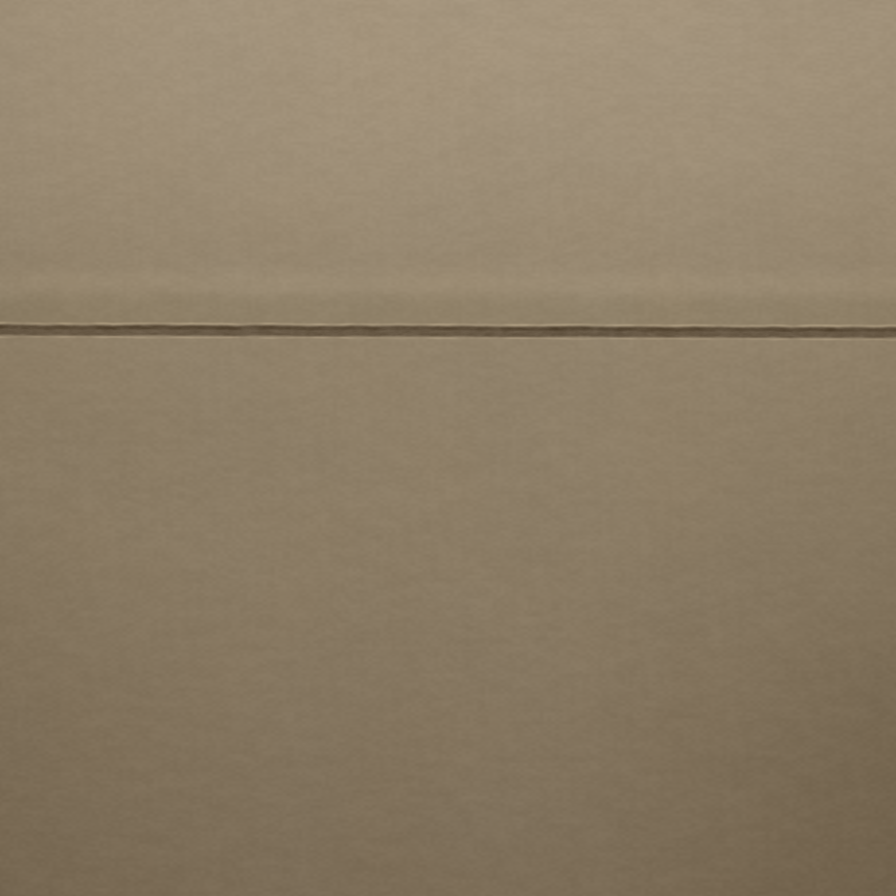
Write a Shadertoy shader that draws this texture.

```glsl
float hash(vec2 p) {
    return fract(sin(dot(p, vec2(127.1, 311.7))) * 43758.5453);
}

float valueNoise(vec2 p) {
    vec2 cell = floor(p);
    vec2 f = fract(p);
    f = f * f * (3.0 - 2.0 * f);
    float low = mix(hash(cell), hash(cell + vec2(1.0, 0.0)), f.x);
    float high = mix(hash(cell + vec2(0.0, 1.0)), hash(cell + vec2(1.0, 1.0)), f.x);
    return mix(low, high, f.y);
}

// Layered noise centred on zero
float fbm(vec2 p) {
    float sum = 0.0;
    float amplitude = 0.5;
    for (int i = 0; i < 4; i++) {
        sum += amplitude * (valueNoise(p) - 0.5);
        p = p * 2.03 + vec2(17.3, 9.1);
        amplitude *= 0.5;
    }
    return sum;
}

// Soft horizontal stripe
float stripe(float y, float centre, float halfWidth, float blur) {
    return 1.0 - smoothstep(halfWidth - blur, halfWidth + blur, abs(y - centre));
}

// Broad light falling from the upper right to the lower edge
vec3 paintedSurface(vec2 uv) {
    vec3 bottom = vec3(0.485, 0.425, 0.340);
    vec3 middle = vec3(0.565, 0.505, 0.412);
    vec3 top = vec3(0.645, 0.583, 0.490);
    vec3 colour = mix(bottom, middle, smoothstep(-0.12, 0.60, uv.y));
    colour = mix(colour, top, smoothstep(0.52, 0.98, uv.y));
    float side = uv.x - 0.55;
    colour -= 0.085 * side * side;
    colour -= 0.030 * smoothstep(0.55, 1.0, uv.x) * (1.0 - smoothstep(0.1, 0.62, uv.y));
    return colour;
}

// Rounded lip above the groove
vec3 addLip(vec3 colour, float y) {
    float crest = exp(-pow((y - 0.684) / 0.014, 2.0));
    float slope = smoothstep(0.634, 0.642, y) * (1.0 - smoothstep(0.660, 0.680, y));
    return colour + vec3(0.024, 0.023, 0.020) * crest - vec3(0.012, 0.010, 0.014) * slope;
}

// Dark gap with a bright broken rim on both sides
vec3 addGroove(vec3 colour, vec2 uv, float y) {
    float wobble = 0.0018 * fbm(vec2(uv.x * 45.0, 2.0));
    float gap = stripe(y + wobble, 0.6305, 0.0057, 0.0018);
    float core = stripe(y + wobble, 0.6335, 0.0018, 0.0015);
    float upperRim = stripe(y + wobble, 0.6382, 0.0012, 0.0012);
    float lowerRim = stripe(y - wobble, 0.6228, 0.0010, 0.0012);
    float wear = valueNoise(vec2(uv.x * 70.0, 5.0));
    float grit = fbm(uv * vec2(110.0, 300.0));
    vec3 shade = vec3(0.395, 0.337, 0.262) + 0.10 * grit;
    colour = mix(colour, shade, 0.92 * gap);
    colour -= 0.065 * core * (0.6 + 0.6 * wear);
    colour += vec3(0.085, 0.080, 0.068) * upperRim * (0.4 + 0.7 * wear);
    colour += vec3(0.065, 0.060, 0.052) * lowerRim * (0.3 + 0.9 * wear);
    return colour;
}

void mainImage(out vec4 fragColor, in vec2 fragCoord) {
    vec2 uv = fragCoord / iResolution.xy;
    float seamY = uv.y + 0.003 * (uv.x - 0.4);

    vec3 colour = paintedSurface(uv);
    colour = addLip(colour, seamY);
    colour = addGroove(colour, uv, seamY);

    // Faint mottling, sideways brushing and fine grain
    float mottle = fbm(uv * vec2(7.0, 10.0));
    float brushing = fbm(uv * vec2(50.0, 130.0));
    float grain = valueNoise(uv * vec2(230.0, 300.0)) - 0.5;
    colour += 0.016 * mottle + 0.026 * brushing + 0.018 * grain;
    colour += vec3(0.006, 0.0, -0.006) * fbm(uv * 12.0 + 31.0);

    fragColor = vec4(clamp(colour, 0.0, 1.0), 1.0);
}
```
